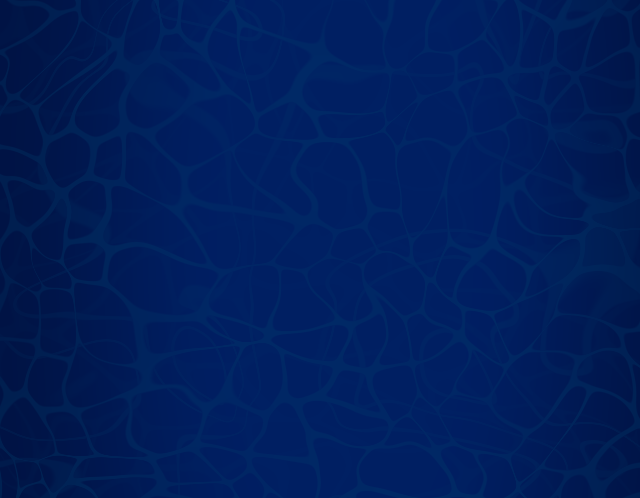
Give the GLSL for this texture, as a Shadertoy shader.

```glsl
// Deep blue water surface: a web of warped, rounded caustic cells with dark sides.

vec2 hash2(vec2 p) {
    vec3 q = fract(p.xyx * vec3(0.1031, 0.1030, 0.0973));
    q += dot(q, q.yzx + 33.33);
    return fract((q.xx + q.yz) * q.zy);
}

// Two independent channels of smooth value noise, 0 to 1
vec2 noise2(vec2 p) {
    vec2 cell = floor(p), f = fract(p);
    f = f * f * f * (f * (f * 6.0 - 15.0) + 10.0);
    vec2 low = mix(hash2(cell), hash2(cell + vec2(1, 0)), f.x);
    vec2 high = mix(hash2(cell + vec2(0, 1)), hash2(cell + vec2(1, 1)), f.x);
    return mix(low, high, f.y);
}

// Bend the plane so that cells stretch and curl
vec2 swirl(vec2 p) {
    p += 1.5 * (noise2(p * 0.4 + 7.0) - 0.5);
    return p + 0.7 * (noise2(p * 0.9 + 31.0) - 0.5);
}

// Distance to the Voronoi border, with corners rounded by a soft minimum
float cellBorder(vec2 p) {
    vec2 cell = floor(p), nearest = vec2(0);
    float best = 9.0;
    for (int y = -1; y <= 1; y++)
    for (int x = -1; x <= 1; x++) {
        vec2 id = cell + vec2(x, y);
        vec2 site = id + 0.08 + 0.84 * hash2(id) - p;
        if (dot(site, site) < best) {
            best = dot(site, site);
            nearest = site;
        }
    }
    float sum = 0.0;
    for (int y = -2; y <= 2; y++)
    for (int x = -2; x <= 2; x++) {
        vec2 id = cell + vec2(x, y);
        vec2 site = id + 0.08 + 0.84 * hash2(id) - p;
        vec2 gap = site - nearest;
        if (dot(gap, gap) > 1e-4)
            sum += exp(-17.0 * dot(0.5 * (site + nearest), normalize(gap)));
    }
    return -log(sum) / 17.0;
}

// Web of lines whose thickness drifts from place to place
float web(vec2 p, float width) {
    float thickness = width * (0.1 + 1.8 * noise2(p * 0.8 + 53.0).x);
    return 1.0 - smoothstep(-0.018, 0.018, cellBorder(swirl(p)) - thickness);
}

// Long thin loops along the level lines of warped noise
float loops(vec2 p) {
    float level = noise2(swirl(p) * 0.6 + 17.0).y * 3.5;
    float d = abs(fract(level) - 0.5);
    return 1.0 - smoothstep(0.035, 0.075, d);
}

void mainImage(out vec4 fragColor, in vec2 fragCoord) {
    vec2 uv = fragCoord / iResolution.xy;
    vec2 p = fragCoord / iResolution.y;

    // Bold web, thin loops and a faint deeper web
    float bold = web(p * 9.8 + 23.0, 0.034);
    float thin = loops(p * 8.5 + 90.0);
    float deep = web(p * 7.0 + 140.0, 0.03);
    float light = max(bold * 0.9, max(thin * 0.5, deep * 0.18));
    light *= 0.65 + 0.45 * noise2(p * 6.0 + 70.0).x;

    // Both sides fall into shade
    float side = length((uv - vec2(0.54, 0.52)) * vec2(1.0, 0.3));
    float shade = smoothstep(0.18, 0.56, side);
    vec3 water = mix(vec3(0.0, 0.12, 0.385), vec3(0.0, 0.075, 0.27), shade);
    vec3 caustic = mix(vec3(0.0, 0.165, 0.4), vec3(0.0, 0.135, 0.325), shade);

    fragColor = vec4(mix(water, caustic, light), 1.0);
}
```
